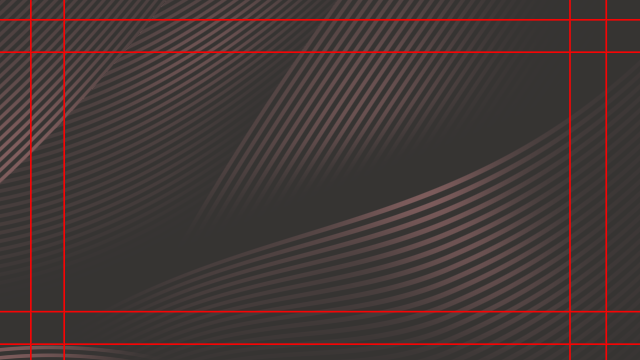
This background is drawn by a Shadertoy shader. Its source:

```glsl
// Dark charcoal backdrop with five fans of curved rose ribbons and a red guide grid.
// Each fan repeats one edge curve at even steps; soft glows set its brightness.
// Positions are in canvas heights, with the origin at the lower left.

const float ASPECT = 16.0 / 9.0;
const vec3 CHARCOAL = vec3(0.212, 0.203, 0.198);
const vec3 ROSE = vec3(0.57, 0.405, 0.405);
const vec3 GUIDE_RED = vec3(0.97, 0.015, 0.015);
const vec4 GUIDE_X = vec4(0.0482, 0.1003, 0.8906, 0.9473) * ASPECT;
const vec4 GUIDE_Y = vec4(0.0440, 0.1343, 0.8550, 0.9450);
const float GUIDE_HALF_WIDTH = 0.0023;
const float RIBBON_DUTY = 0.46;   // lit part of each step

// Coverage of repeated ribbons; the first one starts at s = 0.
float ribbons(float s) {
    float blur = 0.6 * fwidth(s);
    float d = abs(fract(s - 0.5 * RIBBON_DUTY + 0.5) - 0.5) - 0.5 * RIBBON_DUTY;
    return (1.0 - smoothstep(-blur, blur, d)) * step(-0.25, s);
}

// Elliptical glow whose long axis is turned by an angle.
float glow(vec2 p, vec2 center, vec2 size, float angle) {
    vec2 q = p - center;
    float c = cos(angle), s = sin(angle);
    q = vec2(c * q.x + s * q.y, c * q.y - s * q.x) / size;
    return exp(-dot(q, q));
}

float cornerEdge(float x) { return 0.491 + 0.93 * x + 0.367 * x * x; }

float middleEdge(float y) {
    float depth = 1.0 - y;
    return 0.9375 - 0.72 * depth + 0.108 * depth * depth;
}

// Upper left corner: steep ribbons above their edge.
float cornerFan(vec2 p) {
    float s = (p.y - cornerEdge(p.x)) / 0.029;
    float light = 0.24 + 0.58 * glow(p, vec2(0.05, 0.57), vec2(0.30, 0.17), 0.78);
    return ribbons(s) * light;
}

// Left field: shallow ribbons between the corner and middle fans.
float leftFan(vec2 p) {
    float level = p.y - 0.2 * p.x - 0.389 * p.x * p.x;
    float room = step(p.y, cornerEdge(p.x)) * step(p.x, middleEdge(p.y));
    float light = 0.17 * smoothstep(0.16, 0.36, level) * (1.0 - smoothstep(0.42, 0.75, p.x));
    light += 0.50 * glow(p, vec2(0.60, 0.89), vec2(0.30, 0.13), 0.62);
    return ribbons(level / 0.0232) * light * room;
}

// Middle: steep ribbons to the right of their edge, fading below.
float middleFan(vec2 p) {
    float s = (p.x - middleEdge(p.y)) / 0.0285;
    float floorLine = 0.33 + 0.386 * (p.x - 0.5);
    float light = 0.21 * (1.0 - smoothstep(1.05, 1.55, p.x));
    light += 0.36 * glow(p, vec2(0.99, 0.72), vec2(0.30, 0.20), 0.90);
    return ribbons(s) * light * smoothstep(-0.02, 0.17, p.y - floorLine);
}

// Lower right: an S-shaped sweep whose steps widen to the right.
float sweepFan(vec2 p) {
    float x = p.x - 0.845;
    float edge = 0.352 + 0.31 * x + 0.237 * x * x * x;
    float spacing = mix(0.022, 0.033, smoothstep(0.45, 1.25, p.x));
    float light = 0.17 * smoothstep(0.18, 0.60, p.x) * (1.0 - 0.6 * smoothstep(1.3, 1.75, p.x));
    light *= smoothstep(-0.12, 0.25, p.y);
    light += 0.45 * glow(p, vec2(1.25, 0.37), vec2(0.32, 0.18), -0.75);
    light += 0.22 * glow(p, vec2(1.10, 0.43), vec2(0.42, 0.07), 0.40);
    return ribbons((edge - p.y) / spacing) * light;
}

// Lower left: a low arch fading to the right.
float archFan(vec2 p) {
    float x = p.x - 0.139;
    float s = (0.040 - 0.346 * x * x - p.y) / 0.022;
    return ribbons(s) * 0.75 * (1.0 - smoothstep(0.0, 0.48, p.x));
}

// Coverage of the nearest of four parallel guides.
float guides(float coord, vec4 places, float pixel) {
    vec4 d = abs(coord - places);
    float nearest = min(min(d.x, d.y), min(d.z, d.w));
    return clamp((GUIDE_HALF_WIDTH - nearest) / pixel + 0.5, 0.0, 1.0);
}

void mainImage(out vec4 fragColor, in vec2 fragCoord) {
    vec2 p = fragCoord / iResolution.xy * vec2(ASPECT, 1.0);
    float pixel = 1.0 / iResolution.y;

    // Ribbons over the backdrop
    float light = cornerFan(p) + leftFan(p) + middleFan(p) + sweepFan(p) + archFan(p);
    vec3 color = mix(CHARCOAL, ROSE, clamp(light, 0.0, 1.0));

    // Guide grid on top
    float grid = max(guides(p.x, GUIDE_X, pixel), guides(p.y, GUIDE_Y, pixel));
    fragColor = vec4(mix(color, GUIDE_RED, grid), 1.0);
}
```
